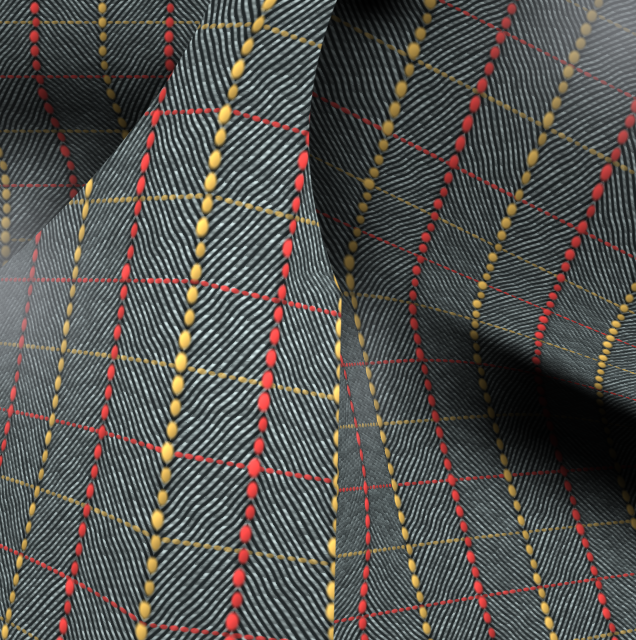
Write a WebGL 2 fragment shader that draws this texture.

```glsl
#version 300 es
precision highp float;
// Draped herringbone cloth with a red and yellow stitched windowpane check.
uniform vec2 u_resolution;
out vec4 outColor;

const vec3 YARN_DARK = vec3(0.12, 0.14, 0.145);
const vec3 YARN_PALE = vec3(0.62, 0.675, 0.675);
const vec3 RED = vec3(0.86, 0.26, 0.25);
const vec3 YELLOW = vec3(0.84, 0.68, 0.34);
const vec3 HAZE = vec3(0.61, 0.62, 0.64);
const vec2 TWILL_LINES = vec2(11.0, 7.5);   // diagonals per check
const float TWILL_GRAIN = 13.0;   // yarn twists per check
const float WARP_BEADS = 3.8;     // thick upright stitches per check
const float WEFT_BEADS = 8.5;     // thin level stitches per check
const vec2 WARP_SIZE = vec2(0.06, 0.36);
const vec2 WEFT_SIZE = vec2(0.40, 0.03);
const float TAU = 6.2831853;

float hash(vec2 p) {
  p = fract(p * vec2(0.1031, 0.1137));
  p += dot(p, p.yx + 33.33);
  return fract((p.x + p.y) * p.x * 17.0);
}

float blob(vec2 p, vec2 center, vec2 radius) {
  vec2 d = (p - center) / radius;
  return exp(-dot(d, d));
}

// Outlines of the overlapping folds; t runs downward from the top edge.
float leftEdge(float t) { return 0.33 - 0.45 * t - 0.8 * t * t; }
float rightEdge(float t) {
  return min(0.483 + 0.9 * (t - 0.22) * (t - 0.22), 0.545 - 0.024 * t);
}

// Check coordinates: whole numbers of x and y lie on the stitched threads.
vec2 backFold(float x, float t) {
  float bend = 0.06 * smoothstep(0.08, 0.3, t);
  return vec2((x - 0.055 - bend) / 0.105, (t - 0.12) / 0.085 + 1.0);
}

vec2 middleFold(float x, float t) {
  float spine = 0.368 - 0.148 * t + 0.057 * exp(-9.0 * t);
  float q = x - spine;
  float rim = max(rightEdge(t) - spine - 0.14, 0.075);
  float left = q * (7.4 - 17.0 * q) * mix(1.0, 0.85, smoothstep(0.6, 1.0, t));
  float right = min(q / 0.14, 1.0) + max(q - 0.14, 0.0) / rim;
  float slope = q < 0.0 ? max(1.2 * (t - 0.43), -0.05) : 0.32 - 0.2 * t;
  return vec2((q < 0.0 ? left : right) - 1.0, (t - 0.0375 - slope * q) / 0.134);
}

vec2 rightFold(float x, float t) {
  float u = 4.0;
  for (int i = 0; i < 7; i++) {   // threads bend at a slanting crease
    float s = t - 0.46 - 0.045 * (u - 4.0);
    float bend = 0.32 * sqrt(s * s + 0.0025) - 0.06 * s - 0.016;
    u = 4.0 + (x - 0.645 - bend * (1.0 + 0.1 * (u - 4.0))) / 0.097;
  }
  float squeeze = 0.72 + 1.78 * smoothstep(0.4, 0.58, t) - 1.5 * smoothstep(0.65, 1.0, t);
  if (u < 3.0) u = 3.0 + (u - 3.0) * squeeze;
  float across = x - 0.65;
  float slope = mix(0.5, -0.08, smoothstep(0.34, 0.6, t - 0.4 * across));
  slope -= 0.1 * smoothstep(0.7, 1.0, t);
  float sag = (t - 0.45 * across - 0.27) / 0.16;
  t -= slope * across + 0.06 * exp(-sag * sag);
  return vec2(u, 5.0 + (t - 0.755) / 0.097);
}

// Herringbone twill: diagonals turn at every upright thread.
vec3 twill(vec2 c) {
  float zigzag = abs(mod(c.x, 2.0) - 1.0);
  float phase = dot(TWILL_LINES, vec2(zigzag, c.y));
  phase += 0.14 * sin(9.0 * c.x + 2.0 * sin(5.0 * c.y));
  float twist = c.y * TWILL_GRAIN + 0.5 * floor(phase);
  float rib = smoothstep(-1.0, 1.15, sin(TAU * phase));
  rib = mix(0.47, rib, smoothstep(0.55, 0.2, fwidth(phase)));
  float grain = 0.84 + 0.16 * sin(TAU * twist);
  float wear = 0.78 + 0.44 * hash(floor(vec2(phase, twist)) + 50.0);
  return mix(YARN_DARK, YARN_PALE * wear, rib * grain);
}

// One rounded stitch: x is coverage, y is its shading.
vec2 stitch(vec2 p, vec2 size, float seed) {
  p /= size * (0.85 + 0.3 * seed);
  float tone = (0.82 + 0.25 * seed) * (1.05 - 0.18 * p.x - 0.18 * p.y);
  return vec2(smoothstep(1.4, 0.6, length(p)), tone);
}

vec3 cloth(vec2 c) {
  vec3 color = twill(c);
  vec2 line = floor(c + 0.5);
  vec2 off = c - line;
  // level threads: red on odd lines
  float weftId = floor(c.x * WEFT_BEADS);
  float seed = hash(vec2(weftId, line.y) + 90.0);
  vec2 weft = stitch(vec2(fract(c.x * WEFT_BEADS) - 0.5, off.y), WEFT_SIZE, seed);
  bool odd = mod(line.y, 2.0) > 0.5;
  color = mix(color, (odd ? RED : YELLOW) * 0.9 * weft.y, weft.x * (odd ? 0.85 : 0.7));
  // upright threads: red on even lines
  float warpId = floor(c.y * WARP_BEADS + 0.5);
  seed = hash(vec2(line.x, warpId) + 70.0);
  vec2 bead = vec2(off.x + 0.03 * (seed - 0.5), c.y * WARP_BEADS - warpId);
  vec2 warp = stitch(bead, WARP_SIZE, seed);
  color *= 1.0 - 0.3 * smoothstep(0.11, 0.05, abs(off.x));
  return mix(color, (mod(line.x, 2.0) < 0.5 ? RED : YELLOW) * warp.y, warp.x);
}

void main() {
  vec2 p = gl_FragCoord.xy / u_resolution.y;
  p.y = 1.0 - p.y;
  float soft = 1.0 / u_resolution.y;
  float toLeft = p.x - leftEdge(p.y);
  float toRight = p.x - rightEdge(p.y);
  vec3 back = cloth(backFold(p.x, p.y));
  vec3 middle = cloth(middleFold(p.x, p.y));
  vec3 right = cloth(rightFold(p.x, p.y));
  // light on each fold
  back *= 0.88 - 0.6 * blob(p, vec2(0.1, 0.17), vec2(0.24, 0.09));
  back *= 1.0 - 0.4 * smoothstep(-0.08, 0.0, toLeft) * smoothstep(0.05, 0.12, p.y);
  middle *= 1.0 + 0.2 * blob(p, vec2(0.4, 0.5), vec2(0.25, 0.35));
  float upper = smoothstep(0.6, 0.35, p.y);
  right *= mix(0.98, 0.74, upper) * (1.0 - 0.6 * upper * smoothstep(0.15, 0.0, toRight));
  float ridge = p.y - 0.45 - 0.5 * (p.x - 0.64);
  float valley = smoothstep(-0.015, 0.035, ridge) * smoothstep(0.29, 0.12, ridge);
  right *= 1.0 - 0.96 * valley * smoothstep(0.52, 0.84, p.x);
  right *= 1.0 - 0.95 * blob(p, vec2(0.58, 0.0), vec2(0.08, 0.045));
  // folds overlap, blended only across their outlines
  vec3 color = mix(back, middle, smoothstep(-soft, soft, toLeft));
  color = mix(color, right, smoothstep(-soft, soft, toRight));
  // pale haze where the cloth is out of focus
  float haze = 0.65 * blob(p, vec2(0.0, 0.45), vec2(0.12, 0.16));
  haze += 0.65 * blob(p, vec2(0.98, 0.03), vec2(0.15, 0.15));
  haze += 0.25 * blob(p, vec2(0.57, 0.6), vec2(0.04, 0.12));
  outColor = vec4(mix(color, HAZE, haze), 1.0);
}
```
